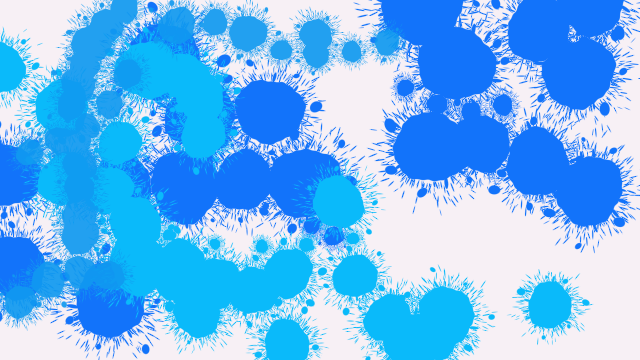
Give the GLSL for this pattern, as a Shadertoy shader.

```glsl
// Layers of splashed paint in three blues on off-white paper.
// Each splat is a wobbly disc with polar rings of drips, drops and fine streaks;
// splats are strung along bowed chains, and each colour merges into one layer.

float hash(vec2 v) {
    return fract(sin(dot(v, vec2(127.1, 311.7))) * 43758.5453);
}

float ellipse(vec2 q, vec2 radii) {
    float k = length(q / radii);
    return k * (k - 1.0) / max(length(q / (radii * radii)), 1e-3);
}

// One elongated drop per angular cell, at a random distance within reach
float dropRing(vec2 polar, float cells, vec2 reach, vec2 size, float seed) {
    float u = polar.y * cells / 6.2832;
    float id = floor(u);
    vec2 key = vec2(id, seed);
    if (hash(key + 0.3) < 0.2) return 1.0;
    float h = hash(key + 1.7);
    float x = polar.x - mix(reach.x, reach.y, h * h);
    float y = (u - id - 0.5 - 0.4 * (hash(key + 3.1) - 0.5)) * 6.2832 / cells * polar.x;
    y += x * 0.7 * (hash(key + 5.9) - 0.5);
    return ellipse(vec2(x, y), size * (0.4 + 0.9 * hash(key + 8.3)));
}

// Signed distance to a splat of the given radius
float splat(vec2 q, float radius, float seed) {
    q /= radius;
    float d = length(q);
    if (d > 2.0) return (d - 1.9) * radius;
    float a = atan(q.y, q.x) + 3.14159;
    vec2 polar = vec2(d, a);

    // Body with an uneven rim
    float wobble = 0.05 * sin(2.0 * a + seed) + 0.04 * sin(3.0 * a + 2.3 * seed)
                 + 0.025 * sin(7.0 * a + 4.1 * seed) + 0.012 * sin(19.0 * a + seed);
    float shape = d - 1.0 - wobble;

    // Drips on the rim and round drops beyond it
    shape = min(shape, dropRing(polar, 17.0, vec2(0.98, 1.16), vec2(0.14, 0.045), seed));
    shape = min(shape, dropRing(polar, 7.0, vec2(1.25, 1.7), vec2(0.15, 0.13), seed + 2.0));

    // Fine radial streaks, densest near the body
    for (float k = 0.0; k < 6.0; k++) {
        shape = min(shape, dropRing(polar, 31.0 + 8.0 * k, vec2(1.03, 1.45 + 0.08 * k),
                                    vec2(0.1, 0.018 - 0.001 * k), seed + 3.7 * k + 5.0));
    }
    return shape * radius;
}

// Splats along a bowed line from a to b
float chain(vec2 p, vec2 a, vec2 b, float bow, float count, float radius, float seed) {
    float shape = 1.0;
    vec2 side = normalize(vec2(a.y - b.y, b.x - a.x));
    for (float i = 0.0; i < count; i++) {
        float t = i / max(count - 1.0, 1.0);
        float s = seed + 1.37 * i;
        vec2 jitter = vec2(hash(vec2(s, 1.0)), hash(vec2(s, 2.0))) - 0.5;
        vec2 c = mix(a, b, t) + side * bow * 4.0 * t * (1.0 - t) + jitter * 0.35 * radius;
        float size = radius * (0.84 + 0.32 * hash(vec2(s, 3.0)));
        shape = min(shape, splat(p - c, size, s));
    }
    return shape;
}

float deepLayer(vec2 p) {
    float d = chain(p, vec2(1.17, 0.99), vec2(1.27, 0.84), 0.0, 2.0, 0.1, 1.0);
    d = min(d, chain(p, vec2(1.63, 0.99), vec2(1.6, 0.79), -0.13, 3.0, 0.1, 4.0));
    d = min(d, chain(p, vec2(1.2, 0.6), vec2(1.63, 0.48), 0.03, 4.0, 0.094, 8.0));
    d = min(d, chain(p, vec2(1.13, 0.76), vec2(1.4, 0.71), -0.04, 4.0, 0.025, 13.0));
    d = min(d, chain(p, vec2(0.45, 0.84), vec2(0.74, 0.68), -0.1, 3.0, 0.092, 18.0));
    d = min(d, chain(p, vec2(0.35, 0.49), vec2(0.85, 0.5), 0.0, 4.0, 0.094, 22.0));
    d = min(d, chain(p, vec2(0.01, 0.5), vec2(0.3, 0.16), -0.13, 3.0, 0.098, 27.0));
    return min(d, chain(p, vec2(0.87, 0.37), vec2(0.93, 0.34), 0.0, 2.0, 0.024, 31.0));
}

float cyanLayer(vec2 p) {
    float d = chain(p, vec2(0.0, 0.82), vec2(0.34, 0.6), 0.0, 3.0, 0.068, 35.0);
    d = min(d, chain(p, vec2(0.42, 0.81), vec2(0.57, 0.62), 0.07, 4.0, 0.072, 39.0));
    d = min(d, chain(p, vec2(0.19, 0.5), vec2(0.39, 0.27), 0.07, 4.0, 0.078, 44.0));
    d = min(d, chain(p, vec2(0.51, 0.26), vec2(0.7, 0.18), 0.0, 3.0, 0.074, 49.0));
    d = min(d, chain(p, vec2(0.55, 0.13), vec2(0.79, 0.04), 0.0, 2.0, 0.057, 53.0));
    d = min(d, chain(p, vec2(0.81, 0.24), vec2(0.98, 0.24), 0.0, 2.0, 0.064, 56.0));
    d = min(d, chain(p, vec2(0.93, 0.44), vec2(0.98, 0.34), 0.0, 1.0, 0.068, 60.0));
    d = min(d, chain(p, vec2(1.08, 0.12), vec2(1.25, 0.13), -0.07, 4.0, 0.071, 63.0));
    d = min(d, chain(p, vec2(1.52, 0.16), vec2(1.6, 0.2), 0.0, 1.0, 0.062, 68.0));
    return min(d, chain(p, vec2(0.47, 0.35), vec2(0.98, 0.34), -0.03, 5.0, 0.018, 71.0));
}

float azureLayer(vec2 p) {
    float d = chain(p, vec2(0.34, 0.97), vec2(0.2, 0.7), -0.03, 6.0, 0.047, 80.0);
    d = min(d, chain(p, vec2(0.5, 0.93), vec2(0.87, 0.91), -0.02, 3.0, 0.052, 88.0));
    d = min(d, chain(p, vec2(0.6, 0.94), vec2(1.08, 0.88), -0.06, 6.0, 0.032, 93.0));
    d = min(d, chain(p, vec2(0.08, 0.58), vec2(0.35, 0.79), -0.04, 5.0, 0.038, 101.0));
    d = min(d, chain(p, vec2(0.21, 0.6), vec2(0.23, 0.35), 0.0, 5.0, 0.046, 108.0));
    return min(d, chain(p, vec2(0.31, 0.23), vec2(0.06, 0.17), -0.04, 4.0, 0.05, 115.0));
}

void mainImage(out vec4 fragColor, in vec2 fragCoord) {
    vec2 p = fragCoord / iResolution.y;
    p.x += 0.5 * (16.0 / 9.0 - iResolution.x / iResolution.y);
    float edge = 0.8 / iResolution.y;

    // Paper, then paint from the lowest layer to the top one
    vec3 color = vec3(0.97, 0.94, 0.96);
    color = mix(color, vec3(0.07, 0.45, 0.98), smoothstep(edge, -edge, deepLayer(p)));
    color = mix(color, vec3(0.04, 0.73, 0.98), smoothstep(edge, -edge, cyanLayer(p)));
    color = mix(color, vec3(0.06, 0.6, 0.94), 0.92 * smoothstep(edge, -edge, azureLayer(p)));
    fragColor = vec4(color, 1.0);
}
```
